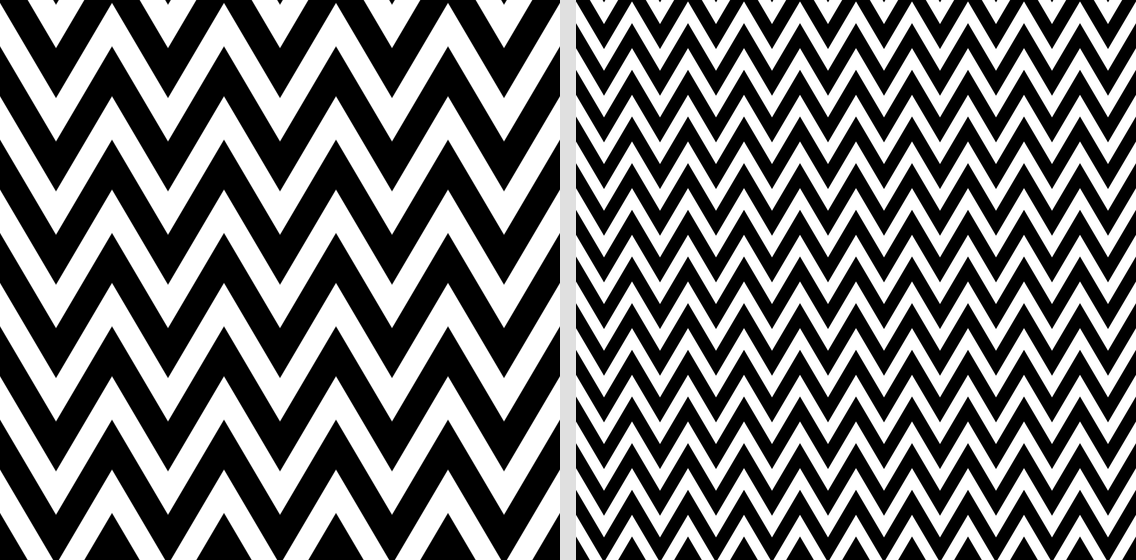
Left, the tile; right, the same tile 2 across and 2 down.
Give the GLSL for this pattern, as a Shadertoy shader.

```glsl
// Black and white chevron stripes with sharp mitred corners.
// A triangle wave shears the canvas vertically; each sheared band is then
// a straight stripe, drawn from its distance to the stripe's centre line.

#define ZIGZAGS 5.0        // whole zigzags across
#define STRIPES 6.0        // whole stripes down
#define RISE 1.02          // zigzag height, in stripe periods
#define INK_SHARE 0.535    // dark part of one stripe period
#define INK_CENTRE 0.2165  // dark centre line at a valley, in periods
#define SOFTNESS 0.0013    // half width of the edge ramp, in canvas units
#define INK vec3(0.0)
#define PAPER vec3(1.0)

// 1 at whole numbers, 0 halfway between them
float triangleWave(float x) {
    return abs(2.0 * fract(x) - 1.0);
}

// Signed distance to the nearest dark stripe, in canvas units
float chevronDistance(vec2 uv) {
    float height = STRIPES * uv.y - RISE * triangleWave(ZIGZAGS * uv.x);
    float fromCentre = abs(fract(height - INK_CENTRE + 0.5) - 0.5);
    float slope = length(vec2(2.0 * RISE * ZIGZAGS, STRIPES));
    return (fromCentre - 0.5 * INK_SHARE) / slope;
}

void mainImage(out vec4 fragColor, in vec2 fragCoord) {
    vec2 uv = fragCoord / iResolution.xy;

    // Edge ramp, never narrower than about one pixel
    float ramp = max(SOFTNESS, 0.6 / min(iResolution.x, iResolution.y));
    float paper = smoothstep(-ramp, ramp, chevronDistance(uv));

    fragColor = vec4(mix(INK, PAPER, paper), 1.0);
}
```
